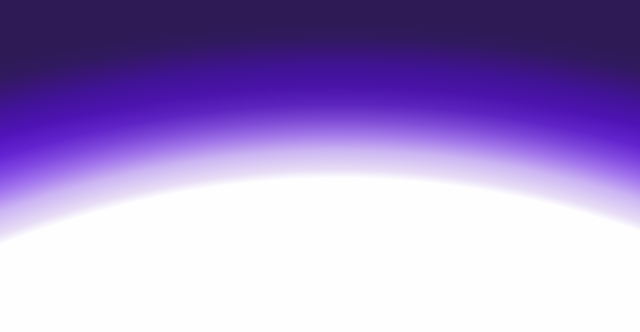
Write a Shadertoy shader that draws this background.

```glsl
// Arc geometry, in fractions of the canvas
const float APEX_X = 0.528;
const float INNER_APEX = 0.472;
const float OUTER_APEX = 0.888;
const float INNER_BEND = 0.717;
const float OUTER_BEND = 0.43;

// Extra saturation towards the sides
const vec3 SIDE_TINT = vec3(0.03, 0.0, 0.08);
const float TINT_CENTER = 0.52;
const float TINT_WIDTH = 0.22;

// Glow ramp: 0 is the white rim, 1 is the outer limit of the glow
const int STOPS = 11;
const float STOP_AT[STOPS] = float[](
    -0.02, 0.04, 0.18, 0.30, 0.40, 0.515, 0.64, 0.79, 0.90, 1.0, 1.12);
const vec3 STOP_COLOR[STOPS] = vec3[](
    vec3(0.995, 0.995, 1.0),
    vec3(0.91, 0.87, 0.965),
    vec3(0.80, 0.71, 0.95),
    vec3(0.63, 0.46, 0.91),
    vec3(0.49, 0.29, 0.83),
    vec3(0.36, 0.14, 0.74),
    vec3(0.29, 0.075, 0.66),
    vec3(0.25, 0.075, 0.58),
    vec3(0.22, 0.085, 0.47),
    vec3(0.19, 0.10, 0.37),
    vec3(0.18, 0.10, 0.335));

// Height above the rim, relative to the local thickness of the glow
float glowHeight(vec2 uv) {
    float offset = uv.x - APEX_X;
    float inner = INNER_APEX - INNER_BEND * offset * offset;
    float outer = OUTER_APEX - OUTER_BEND * offset * offset;
    return (uv.y - inner) / (outer - inner);
}

vec3 glowRamp(float height) {
    vec3 color = STOP_COLOR[0];
    for (int i = 1; i < STOPS; i++) {
        float blend = (height - STOP_AT[i - 1]) / (STOP_AT[i] - STOP_AT[i - 1]);
        color = mix(color, STOP_COLOR[i], clamp(blend, 0.0, 1.0));
    }
    return color;
}

void mainImage(out vec4 fragColor, in vec2 fragCoord) {
    vec2 uv = fragCoord / iResolution.xy;
    float height = glowHeight(uv);
    vec3 color = glowRamp(height);

    // Bluer violet band near both sides
    float side = 2.0 * (uv.x - APEX_X);
    float band = (height - TINT_CENTER) / TINT_WIDTH;
    color += SIDE_TINT * side * side * exp(-band * band);

    fragColor = vec4(clamp(color, 0.0, 1.0), 1.0);
}
```
